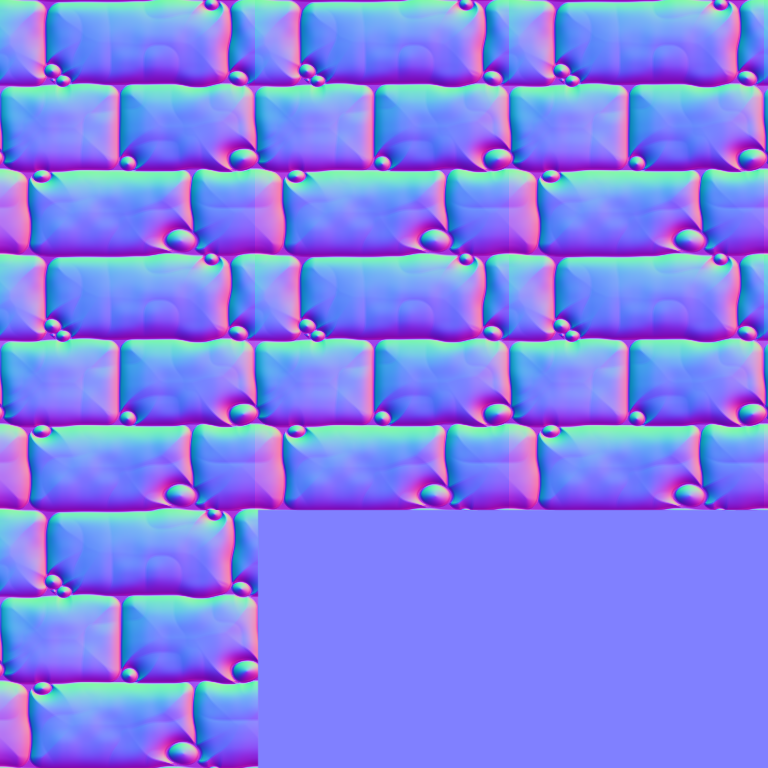
Write a WebGL 2 fragment shader that draws this texture map.

```glsl
#version 300 es
precision highp float;
// Tangent-space normal map of a rough stone wall, tiled 3 x 2 with one more tile below
// and flat normals beside it. Stones are rounded boxes in three courses, carved by
// pebbles; the height field is differentiated and encoded as colour.
uniform vec2 u_resolution;
out vec4 fragColor;

float hash(vec2 p) {
  vec3 q = fract(p.xyx * vec3(0.1031, 0.103, 0.0973));
  q += dot(q, q.yzx + 33.33);
  return fract((q.x + q.y) * q.z);
}

// Value noise that repeats on the unit tile
float noise(vec2 uv, float cells, float seed) {
  vec2 p = uv * cells, i = floor(p), f = fract(p);
  f = f * f * f * (f * (f * 6.0 - 15.0) + 10.0);
  vec2 a = mod(i, cells) + seed, b = mod(i + 1.0, cells) + seed;
  return mix(mix(hash(a), hash(vec2(b.x, a.y)), f.x),
             mix(hash(vec2(a.x, b.y)), hash(b), f.x), f.y);
}

// Pebbles wedged in the joints: centre and radius
const vec3 PEBBLES[8] = vec3[8](
  vec3(0.208, 0.718, 0.027), vec3(0.245, 0.680, 0.022),
  vec3(0.940, 0.690, 0.030), vec3(0.830, 0.985, 0.024),
  vec3(0.500, 0.360, 0.028), vec3(0.955, 0.375, 0.045),
  vec3(0.165, 0.315, 0.026), vec3(0.705, 0.055, 0.050));

// Signed distance to the nearest stone or pebble
float stoneDistance(vec2 uv) {
  uv += 0.018 * (vec2(noise(uv, 9.0, 3.0), noise(uv, 9.0, 41.0)) - 0.5);
  float course = mod(floor(uv.y * 3.0), 3.0);
  vec2 joints = course < 0.5 ? vec2(0.114, 0.753)
              : course < 1.5 ? vec2(0.004, 0.463) : vec2(0.184, 0.904);
  float x = fract(uv.x - joints.x), width = joints.y - joints.x;
  if (x > width) { x -= width; width = 1.0 - width; }

  vec2 local = vec2(x - 0.5 * width, (fract(uv.y * 3.0) - 0.5) / 3.0);
  vec2 q = abs(local) - vec2(0.5 * width, 1.0 / 6.0) + 0.048;
  float stone = length(max(q, 0.0)) + min(max(q.x, q.y), 0.0) - 0.045;

  float pebble = 1.0;
  for (int i = 0; i < 8; i++) {
    vec2 offset = fract(uv - PEBBLES[i].xy + 0.5) - 0.5;
    float reach = length(offset * vec2(0.85, 1.1));
    stone = max(stone, PEBBLES[i].z * 1.2 - reach);
    pebble = min(pebble, reach - PEBBLES[i].z);
  }
  return min(stone, pebble);
}

// Steep rim, gentle dome, and worn lumps and chips on the face
float height(vec2 uv) {
  float inside = max(-stoneDistance(uv), 0.0);
  float rim = 1.0 - exp(-inside / 0.021);
  float dome = 1.0 - exp(-inside / 0.08);
  float lumps = 0.028 * noise(uv, 5.0, 17.0) + 0.012 * noise(uv, 12.0, 29.0);
  float chips = 0.014 * abs(noise(uv, 8.0, 53.0) - 0.5);
  return rim * (0.036 + lumps + chips) + 0.02 * dome;
}

vec3 wallNormal(vec2 uv) {
  const vec2 e = vec2(0.006, 0.0);
  vec2 slope = -vec2(height(uv + e.xy) - height(uv - e.xy),
                     height(uv + e.yx) - height(uv - e.yx)) / (2.0 * e.x);

  // Broad lean of the faces, strongest under each upper edge
  float rise = fract(uv.y * 3.0);
  slope += 0.3 * (vec2(noise(uv, 3.0, 61.0), noise(uv, 3.0, 73.0)) - vec2(0.6, 0.4));
  slope.y += 0.75 * smoothstep(0.5, 1.0, rise) * noise(uv, 6.0, 87.0);

  // Abrupt change of lean at the tile seam
  float course = mod(floor(uv.y * 3.0), 3.0);
  vec2 seam = course > 1.5 ? vec2(-0.3, 0.4) : course < 0.5 ? vec2(0.3, 0.0) : vec2(-0.1, 0.1);
  slope += seam * exp(-14.0 * fract(uv.x));

  // Deep joints lean down and to the right
  slope += vec2(0.4, -0.9) * smoothstep(0.02, 0.0, height(uv));
  return normalize(vec3(slope, 1.0));
}

void main() {
  vec2 p = gl_FragCoord.xy / u_resolution;
  float pixel = 1.0 / u_resolution.y;
  const float lowTile = 0.336;

  // Upper field repeats; the lowest tile is slightly larger
  vec2 uv = p.y > lowTile ? (p - vec2(0.0, lowTile)) / vec2(0.3314, 0.332) : p / lowTile;
  vec3 normal = wallNormal(uv);

  // Flat area at the lower right
  float flatArea = smoothstep(-pixel, pixel, p.x - lowTile)
                 * smoothstep(-pixel, pixel, lowTile - p.y);
  normal = mix(normal, vec3(0.0, 0.0, 1.0), flatArea);
  fragColor = vec4(0.5 + 0.5 * normal, 1.0);
}
```
